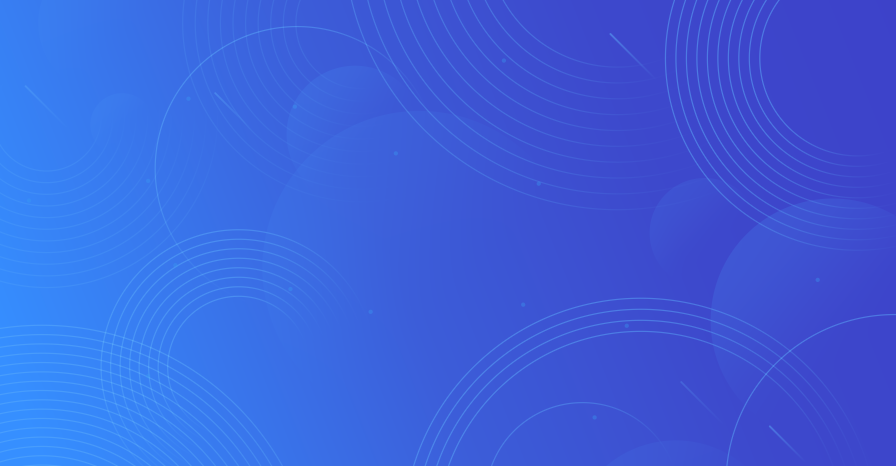
Give the GLSL for this background, as a Shadertoy shader.

```glsl
const vec3 BRIGHT_BLUE = vec3(0.21, 0.56, 1.00);
const vec3 MID_BLUE    = vec3(0.235, 0.365, 0.85);
const vec3 DEEP_BLUE   = vec3(0.24, 0.285, 0.80);
const vec3 INDIGO      = vec3(0.24, 0.26, 0.79);
const vec3 LINE_COLOR  = vec3(0.36, 0.68, 0.98);
const vec3 DISC_COLOR  = vec3(0.27, 0.55, 0.95);
const vec3 DOT_COLOR   = vec3(0.22, 0.62, 0.95);
const float GRADIENT_TILT = 0.4;
const float LINE_HALF_WIDTH = 0.0013;
const float DOT_CELL = 0.24;
const float DOT_RADIUS = 0.0045;
const float DOT_CHANCE = 0.4;
const vec2 UP_LEFT = vec2(-0.7071, 0.7071);

float hash(vec2 p) {
    return fract(sin(dot(p, vec2(127.1, 311.7))) * 43758.5453);
}

// Antialiased coverage of a thin line at distance d
float stroke(float d, float halfWidth) {
    float px = 1.0 / iResolution.y;
    return clamp((halfWidth - d) / px + 0.5, 0.0, 1.0) * min(1.0, 2.0 * halfWidth / px);
}

// Concentric circles, spaced inward, brightest toward one direction
float rings(vec2 p, vec2 center, float outer, float spacing, float count, vec2 toward) {
    vec2 q = p - center;
    float r = length(q);
    float k = clamp(round((outer - r) / spacing), 0.0, count - 1.0);
    float fade = smoothstep(-0.5, 0.9, dot(q / max(r, 1e-4), toward));
    return stroke(abs(outer - k * spacing - r), LINE_HALF_WIDTH) * fade;
}

// Translucent disc that dissolves toward its lower right
float disc(vec2 p, vec2 center, float radius) {
    vec2 q = p - center;
    float inside = clamp((radius - length(q)) * iResolution.y + 0.5, 0.0, 1.0);
    return inside * smoothstep(-0.3, 1.0, dot(q / radius, UP_LEFT));
}

// Diagonal streak that fades along its length
float streak(vec2 p, vec2 start, float len) {
    vec2 q = p - start;
    float along = clamp(-dot(q, UP_LEFT), 0.0, len) / len;
    float d = length(q + UP_LEFT * along * len);
    return stroke(d, 1.5 * LINE_HALF_WIDTH) * (1.0 - along);
}

// Sparse dots, one candidate per grid cell
float dots(vec2 p) {
    vec2 cell = floor(p / DOT_CELL);
    vec2 offset = 0.15 + 0.7 * vec2(hash(cell), hash(cell + 17.0));
    float present = step(hash(cell + 41.0), DOT_CHANCE);
    return present * stroke(length(p - (cell + offset) * DOT_CELL), DOT_RADIUS);
}

vec3 background(vec2 p) {
    float s = p.x - GRADIENT_TILT * (1.0 - p.y);
    vec3 c = mix(BRIGHT_BLUE, MID_BLUE, clamp((s + 0.3) / 0.92, 0.0, 1.0));
    c = mix(c, DEEP_BLUE, clamp((s - 0.62) / 0.63, 0.0, 1.0));
    return mix(c, INDIGO, clamp((s - 1.25) / 0.65, 0.0, 1.0));
}

void mainImage(out vec4 fragColor, in vec2 fragCoord) {
    vec2 p = fragCoord / iResolution.y;
    vec3 color = background(p);

    // Soft discs
    float discs = 0.22 * disc(p, vec2(1.787, 0.312), 0.262);
    discs += 0.15 * disc(p, vec2(0.900, 0.425), 0.337);
    discs += 0.22 * disc(p, vec2(0.762, 0.712), 0.147);
    discs += 0.22 * disc(p, vec2(0.262, 0.732), 0.068);
    discs += 0.18 * disc(p, vec2(0.237, 0.950), 0.155);
    discs += 0.15 * disc(p, vec2(1.512, 0.500), 0.118);
    discs += 0.12 * disc(p, vec2(1.450, -0.175), 0.230);
    color = mix(color, DISC_COLOR, discs);

    // Ring families
    float lines = 0.50 * rings(p, vec2(1.840, 0.875), 0.412, 0.0225, 10.0, vec2(-1.0, 0.1));
    lines += 0.36 * rings(p, vec2(1.325, 1.137), 0.587, 0.034, 10.0, vec2(-1.0, 0.0));
    lines += 0.48 * rings(p, vec2(0.512, 0.212), 0.295, 0.0204, 8.0, UP_LEFT);
    lines += 0.48 * rings(p, vec2(0.090, -0.290), 0.592, 0.020, 16.0, vec2(-0.2, 0.98));
    lines += 0.48 * rings(p, vec2(1.375, -0.150), 0.510, 0.0237, 4.0, vec2(-0.6, 0.8));
    lines += 0.22 * rings(p, vec2(0.100, 0.750), 0.367, 0.025, 11.0, vec2(-0.3, -0.95));
    lines += 0.16 * rings(p, vec2(0.775, 0.950), 0.383, 0.027, 10.0, vec2(-1.0, 0.2));

    // Single circles
    lines += 0.48 * rings(p, vec2(0.638, 0.638), 0.305, 1.0, 1.0, UP_LEFT);
    lines += 0.40 * rings(p, vec2(1.250, -0.072), 0.208, 1.0, 1.0, UP_LEFT);
    lines += 0.48 * rings(p, vec2(1.920, -0.037), 0.362, 1.0, 1.0, vec2(-0.6, 0.8));

    // Diagonal streaks
    lines += 0.50 * streak(p, vec2(1.310, 0.927), 0.14);
    lines += 0.35 * streak(p, vec2(0.055, 0.815), 0.13);
    lines += 0.40 * streak(p, vec2(0.462, 0.800), 0.11);
    lines += 0.25 * streak(p, vec2(1.462, 0.180), 0.13);
    lines += 0.45 * streak(p, vec2(1.652, 0.085), 0.11);
    color = mix(color, LINE_COLOR, min(lines, 0.8));

    color = mix(color, DOT_COLOR, 0.35 * dots(p));
    fragColor = vec4(color, 1.0);
}
```
